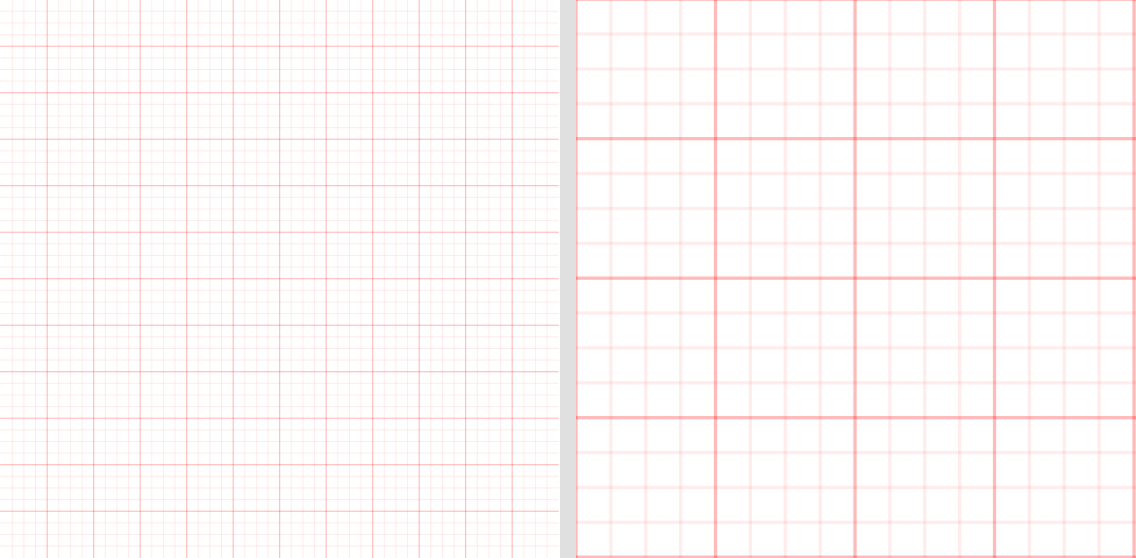
Left, the full canvas; right, a detail of the centre.
Write a Shadertoy shader that draws this pattern.

```glsl
// Pink graph paper: a square sheet of 12 by 12 large cells, each split 4 by 4.
// Every ruling is the distance to its nearest grid index, turned into ink by
// exact box coverage, so hairlines keep their weight at any canvas size.

const float MAJOR_CELLS = 12.0;
const float MINOR_PER_MAJOR = 4.0;
const float LINE_WIDTH = 0.00196;             // fraction of canvas height
const vec2 SHEET_ORIGIN = vec2(0.0012, 0.0005);

const vec3 PAPER = vec3(1.0);
const vec3 MINOR_INK = vec3(1.0, 0.93, 0.93);
const vec3 MAJOR_INK = vec3(1.0, 0.73, 0.73);

// Share of a pixel covered by a line of the given width at a signed distance.
vec2 lineCoverage(vec2 dist, float width, float pixel) {
    vec2 low = max(dist - 0.5 * pixel, vec2(-0.5 * width));
    vec2 high = min(dist + 0.5 * pixel, vec2(0.5 * width));
    return max(high - low, 0.0) / pixel;
}

// Inner rulings only: the sheet's outer border stays blank.
vec2 rulings(vec2 p, float cells, float width, float pixel) {
    vec2 index = clamp(round(p * cells), 1.0, cells - 1.0);
    return lineCoverage(p - index / cells, width, pixel);
}

// Lay vertical and horizontal lines down as transparent ink.
vec3 printGrid(vec3 base, vec2 coverage, vec3 ink) {
    return base * mix(vec3(1.0), ink, coverage.x) * mix(vec3(1.0), ink, coverage.y);
}

void mainImage(out vec4 fragColor, in vec2 fragCoord) {
    float pixel = 1.0 / iResolution.y;
    vec2 p = fragCoord * pixel - SHEET_ORIGIN;

    vec2 major = rulings(p, MAJOR_CELLS, LINE_WIDTH, pixel);
    vec2 minor = rulings(p, MAJOR_CELLS * MINOR_PER_MAJOR, LINE_WIDTH, pixel);
    minor *= 1.0 - step(0.001, major);        // majors replace coinciding minors

    // Horizontal lines stop at the right edge of the square sheet.
    float onSheet = clamp((1.0 - p.x) / pixel + 0.5, 0.0, 1.0);
    major.y *= onSheet;
    minor.y *= onSheet;

    vec3 color = printGrid(PAPER, minor, MINOR_INK);
    color = printGrid(color, major, MAJOR_INK);
    fragColor = vec4(color, 1.0);
}
```
